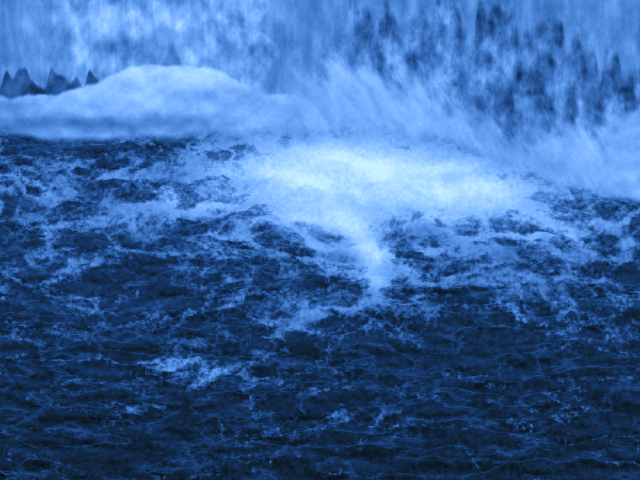
A Shadertoy shader for this texture:

```glsl
// A frozen waterfall above dark, churning water, in cold blue light.
// Icicles, snow banks and foam each set one lightness value from layered
// noise and soft blobs; a single blue curve then turns lightness into colour.

float hash(vec2 cell) {
    vec3 h = fract(vec3(cell.xyx) * 0.1031);
    h += dot(h, h.yzx + 33.33);
    return fract((h.x + h.y) * h.z);
}

float noise(vec2 p) {
    vec2 i = floor(p), f = fract(p);
    f = f * f * (3.0 - 2.0 * f);
    return mix(mix(hash(i), hash(i + vec2(1, 0)), f.x),
               mix(hash(i + vec2(0, 1)), hash(i + vec2(1, 1)), f.x), f.y);
}

float fbm(vec2 p) {
    float sum = 0.0, amp = 0.516;
    for (int i = 0; i < 5; i++) {
        sum += amp * noise(p);
        p = mat2(1.6, 1.2, -1.2, 1.6) * p + 7.3;
        amp *= 0.5;
    }
    return sum;
}

// Fine speckle, centred on zero
float grain(vec2 p) {
    return noise(p * 140.0) * 0.55 + noise(p * 270.0 + 5.0) * 0.45 - 0.5;
}

// Thin bright threads where the noise crosses its middle
float threads(vec2 p, float sharpness) {
    return 1.0 - min(1.0, sharpness * abs(fbm(p) - 0.5));
}

// Soft elliptical spot
float blob(vec2 p, vec2 centre, vec2 radius) {
    vec2 d = (p - centre) / radius;
    return exp(-dot(d, d));
}

// Lumps lit from above
float relief(vec2 p) {
    return fbm(p) - fbm(p + vec2(0.1, 0.35));
}

// Hanging ice: pale pillars on the left, rough shaded ice on the right
float iceWall(vec2 p) {
    float streaks = fbm(p * vec2(50.0, 9.0)) - 0.5;
    float lumps = relief(p * vec2(24.0, 16.0));
    float pillarEdge = 0.555 + 0.06 * (noise(p.yy * 18.0) - 0.5);
    float pillars = smoothstep(0.02, 0.2, p.x) * smoothstep(0.008, -0.008, p.x - pillarEdge);
    float light = 0.53 + 0.11 * pillars + 0.26 * streaks + (0.22 + 0.4 * pillars) * lumps;

    float tips = 0.92 + 0.1 * noise(vec2(p.x * 60.0, 3.0)) - 0.1 * smoothstep(1.12, 1.3, p.x);
    float recess = smoothstep(0.02, -0.02, p.y - tips) * smoothstep(0.62, 0.8, p.x);
    float crystal = fbm(p * vec2(48.0, 32.0)) - 0.5;
    light = mix(light, 0.44 + 0.75 * crystal + 0.3 * streaks, recess * 0.85);

    // Shadowed gap beneath the small icicles
    float fringe = 0.81 + 0.05 * noise(vec2(p.x * 75.0, 8.0)) - 0.1 * smoothstep(0.24, 0.32, p.x);
    float gap = smoothstep(0.006, -0.006, p.y - fringe) * step(p.x, 0.6);
    return mix(light, 0.33 + 0.4 * crystal, gap);
}

// Snow lying in front of the wall
float snowBanks(vec2 p, float light) {
    float lumps = relief(p * vec2(13.0, 18.0));
    float wobble = fbm(p * vec2(11.0, 7.0)) - 0.5;
    float frost = fbm(vec2(p.x + 0.5 * p.y, p.y) * vec2(50.0, 26.0)) - 0.5;

    // Long slope falling to the right
    float slopeTop = 0.86 - 0.15 * smoothstep(0.65, 1.3, p.x) + 0.09 * wobble + 0.1 * frost;
    float slope = smoothstep(0.045, -0.045, p.y - slopeTop) * smoothstep(0.52, 0.66, p.x);
    light = mix(light, 0.66 + 0.16 * wobble + 0.2 * frost, slope);

    // Rounded bank and flat shelf on the left
    float bankTop = 0.795 + 0.065 * blob(p, vec2(0.36, p.y), vec2(0.17, 1.0)) + 0.05 * wobble;
    float bank = smoothstep(0.005, -0.005, p.y - bankTop) * smoothstep(0.64, 0.58, p.x);
    float bankLight = 0.62 + 0.14 * smoothstep(0.71, 0.82, p.y) + 0.4 * lumps;
    bankLight -= 0.13 * blob(p, vec2(0.22, 0.752 + 0.04 * wobble), vec2(0.2, 0.012));
    bankLight -= 0.1 * smoothstep(0.15, 0.0, p.x);
    light = mix(light, bankLight, bank);

    // Mound at the right border
    float mound = length((p - vec2(1.37, 0.66)) * vec2(1.0, 0.9)) + 0.06 * wobble;
    return mix(light, 0.67 + 0.3 * lumps, smoothstep(0.128, 0.112, mound));
}

// How thickly foam covers the water
float foamCover(vec2 p) {
    float cover = 0.1 + 0.36 * smoothstep(0.15, 0.6, p.y);
    cover += 0.65 * blob(p, vec2(0.91, 0.61), vec2(0.28, 0.075));
    cover += 0.4 * blob(p, vec2(0.68, 0.56), vec2(0.09, 0.08));
    cover += 0.55 * blob(p + vec2(0.4 * (p.y - 0.47), 0), vec2(0.765, 0.47), vec2(0.035, 0.06));
    cover += 0.3 * blob(p, vec2(0.5, 0.61), vec2(0.26, 0.09));
    cover += 0.35 * blob(p, vec2(0.68, 0.68), vec2(0.2, 0.05));
    cover += 0.2 * blob(p, vec2(1.08, 0.49), vec2(0.35, 0.09));
    cover -= 0.15 * blob(p, vec2(0.15, 0.68), vec2(0.25, 0.05));
    // Drifting streak and stray patches
    cover += 0.32 * blob(p - vec2(0, 0.35 * (p.x - 0.66)), vec2(0.66, 0.345), vec2(0.2, 0.04));
    cover += 0.42 * blob(p + vec2(0, 0.1 * (p.x - 0.4)), vec2(0.41, 0.215), vec2(0.15, 0.045));
    cover += 0.35 * blob(p, vec2(0.73, 0.15), vec2(0.09, 0.02));
    return cover + 0.35 * blob(p, vec2(0.28, 0.14), vec2(0.07, 0.014));
}

float water(vec2 p) {
    vec2 q = p * vec2(9.0, 19.0);
    q += 1.2 * vec2(fbm(q * 0.6), fbm(q * 0.6 + 9.0));
    float lace = 0.6 * threads(q, 7.0) + 0.4 * threads(q * 2.1 + 3.0, 6.0);
    float speckle = grain(p);
    float cover = foamCover(p + 0.05 * (vec2(fbm(q * 0.5), fbm(q * 0.5 + 4.0)) - 0.5));

    // Dark swell with small glinting ripples
    float swell = relief(p * vec2(16.0, 42.0));
    float deep = 0.145 + 0.045 * smoothstep(0.0, 0.5, p.y) + 0.2 * swell + 0.09 * speckle;
    deep += 0.1 * pow(threads(p * vec2(13.0, 36.0), 9.0), 3.0);

    float foam = smoothstep(0.42, 1.0, cover + 0.62 * (lace - 0.12) + 0.45 * speckle * (1.0 - 0.8 * min(cover, 1.0)));
    float foamLight = mix(0.5, 0.87, smoothstep(0.3, 1.3, cover)) + 0.35 * relief(q * 0.8) + 0.1 * speckle;
    return mix(deep, foamLight, foam);
}

void mainImage(out vec4 fragColor, in vec2 fragCoord) {
    vec2 p = fragCoord / iResolution.y;
    float light = snowBanks(p, iceWall(p)) + 0.05 * grain(p);

    // Waterline: crisp on the left, lost in spray at the centre
    float shore = 0.715 - 0.13 * smoothstep(0.8, 1.33, p.x) + 0.03 * (fbm(p * vec2(9.0, 4.0)) - 0.5);
    float blur = 0.008 + 0.03 * blob(p, vec2(0.8, p.y), vec2(0.35, 1.0));
    light = mix(light, water(p), smoothstep(blur, -blur, p.y - shore));

    // Blue tone curve
    light = clamp(light, 0.08, 0.94);
    vec3 tone = vec3(light * (0.25 + 0.62 * light), light, light * (2.1 - 0.95 * light));
    tone += vec3(0.015, 0, -0.045) * smoothstep(0.23, 0.13, light);
    fragColor = vec4(min(tone, 1.0), 1.0);
}
```
